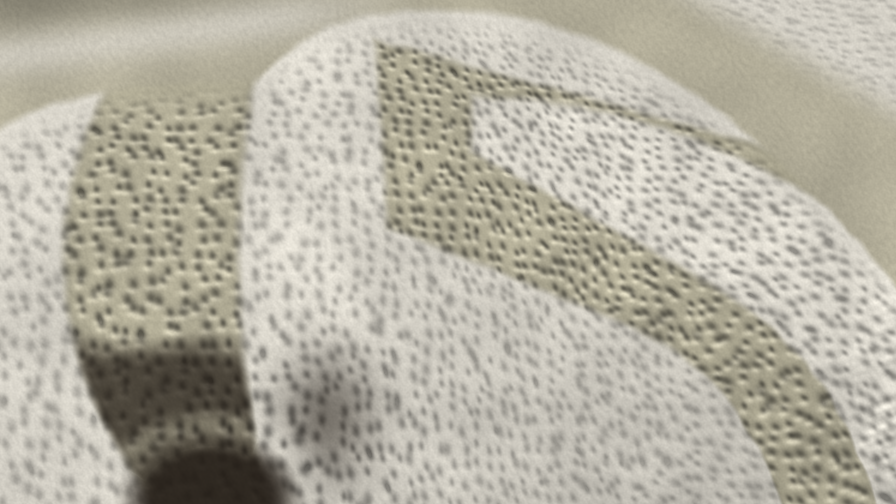
Reproduce this texture procedurally as a Shadertoy shader.

```glsl
// Pale, pitted folds of soft skin with two tan bands and a dark hollow.
// Curved boundaries are formulas in canvas heights; pits are jittered cells
// with a shaded bowl and lit lower lip, over gradient-noise grain.

#define PIT_DENSITY 29.0
#define PIT_JITTER 0.75
#define PIT_DEPTH 0.42
#define LIP_LIGHT 0.17
#define EDGE_SOFT 0.012
#define GRAIN 0.07
#define WHITE_SKIN vec3(0.835, 0.82, 0.78)
#define TAN_SKIN vec3(0.70, 0.68, 0.59)
#define BACK_SKIN vec3(0.69, 0.67, 0.59)
#define SHADOW vec3(0.15, 0.125, 0.10)

vec2 hash2(vec2 p) {
    vec3 q = fract(vec3(p.xyx) * vec3(0.1031, 0.1030, 0.0973));
    q += dot(q, q.yzx + 33.33);
    return fract((q.xx + q.yz) * q.zy);
}

float gradNoise(vec2 p) {
    vec2 i = floor(p), f = fract(p);
    vec2 w = f * f * f * (f * (f * 6.0 - 15.0) + 10.0);
    vec2 e = vec2(0.0, 1.0);
    float a = dot(hash2(i) * 2.0 - 1.0, f);
    float b = dot(hash2(i + e.yx) * 2.0 - 1.0, f - e.yx);
    float c = dot(hash2(i + e.xy) * 2.0 - 1.0, f - e.xy);
    float d = dot(hash2(i + e.yy) * 2.0 - 1.0, f - e.yy);
    return mix(mix(a, b, w.x), mix(c, d, w.x), w.y);
}

float inside(float d, float soft) { return smoothstep(-soft, soft, d); }

float blob(vec2 p, vec2 center, vec2 radius) {
    vec2 d = (p - center) / radius;
    return exp(-dot(d, d));
}

// Gentle slope that turns steeply downward at its far end
float fallingEdge(float x, float slope, float bend) {
    x = max(x, 0.0);
    return slope * x + bend * pow(x, 8.0);
}

// x: bowl darkness, y: lit lip below each bowl
vec2 pits(vec2 q, float tilt) {
    vec2 cell = floor(q), sum = vec2(0.0);
    vec2 axis = vec2(sin(tilt), -cos(tilt));
    for (int j = -1; j <= 1; j++)
    for (int i = -1; i <= 1; i++) {
        vec2 id = cell + vec2(i, j);
        vec2 h = hash2(id);
        vec2 d = q - id - 0.5 - PIT_JITTER * (h - 0.5);
        float size = mix(0.75, 1.25, fract(h.x * 7.0 + h.y * 5.0));
        vec2 e = vec2(dot(d, axis), dot(d, vec2(-axis.y, axis.x))) * vec2(0.85, 1.35) / size;
        vec2 lip = (d + vec2(0.08, 0.42)) * vec2(1.0, 1.6);
        sum += vec2(exp(-9.0 * dot(e, e)), exp(-8.0 * dot(lip, lip)));
    }
    return min(sum, vec2(1.2));
}

void mainImage(out vec4 fragColor, in vec2 fragCoord) {
    vec2 p = fragCoord / iResolution.y;
    float broad = gradNoise(p * 7.0);
    vec2 s = p + 0.007 * vec2(gradNoise(p * 24.0), gradNoise(p * 24.0 + 37.0));

    // Silhouettes of the left limb and the great arch
    float ax = s.x - 0.88;
    float arch = ax > 0.0 ? 0.981 - 0.68 * ax * ax : 0.981 - 0.46 * ax * ax - 4.4 * ax * ax * ax * ax;
    float limb = 0.745 + 0.1 * (1.0 - exp(-6.0 * s.x));
    float skyline = s.x < 0.56 ? max(arch, limb) : arch;
    float body = inside(skyline - s.y, EDGE_SOFT);

    // Left tan band
    float bow = (s.y - 0.49) * (s.y - 0.49);
    float leftD = min(s.x - 0.127 - 0.75 * bow, 0.474 + 0.25 * bow - s.x);
    float leftBand = inside(leftD, EDGE_SOFT * 1.2);

    // Right tan band bends around a pale inner ridge
    float lowerEdge = 0.549 - fallingEdge(s.x - 0.769, 0.4, 1.69);
    float upperEdge = 0.919 - 0.27 * (s.x - 0.745);
    float outerD = min(min(s.x - 0.769 + 0.065 * (s.y - 0.549), upperEdge - s.y), s.y - lowerEdge);
    float rx = s.x - 0.935;
    float ridgeTop = 0.808 - 0.43 * rx * rx;
    float ridgeLow = 0.70 - fallingEdge(rx, 0.55, 1.5);
    float ridgeD = min(min(rx, ridgeTop - s.y), s.y - ridgeLow);
    float rightD = min(outerD, -ridgeD);
    float rightBand = inside(rightD, EDGE_SOFT);
    float tanBand = max(leftBand, rightBand);

    // Skin colour and broad light
    vec3 skin = mix(WHITE_SKIN, TAN_SKIN, tanBand);
    skin *= 1.0 - 0.12 * tanBand * exp(-max(max(leftD, rightD), 0.0) / 0.018);
    float light = 1.0 + 0.1 * broad;
    light += 0.08 * blob(p, vec2(0.60, 0.50), vec2(0.13, 0.16));
    light += 0.07 * blob(p, vec2(0.62, 0.86), vec2(0.13, 0.12));
    light += 0.06 * blob(p, vec2(0.04, 0.66), vec2(0.12, 0.16));
    light += 0.05 * inside(ridgeD, 0.03) - 0.09 * smoothstep(0.5, 0.0, p.y) * smoothstep(0.5, 1.2, p.x);
    skin *= light;

    // Soft background with a pale streak and a pitted far corner
    float streak = blob(p, vec2(p.x, 0.885 + 0.14 * p.x), vec2(1.0, 0.045)) * smoothstep(0.9, 0.5, p.x);
    float corner = inside(p.y - 1.02 + 0.56 * (p.x - 1.343), 0.055) * smoothstep(1.2, 1.4, p.x);
    vec3 back = BACK_SKIN * (1.0 + 0.12 * broad);
    back *= 1.0 - 0.22 * blob(p, vec2(0.0, 1.0), vec2(0.5, 0.06));
    back = mix(back, WHITE_SKIN, max(0.75 * streak, corner));
    vec3 col = mix(back, skin, body);

    // Pits, foreshortened toward the top
    float side = smoothstep(0.6, 1.4, p.x);
    vec2 q = vec2(p.x, p.y + 0.3 * p.y * p.y * p.y) + 0.012 * broad;
    vec2 pit = pits(q * PIT_DENSITY * mix(1.0, 1.18, side), mix(0.2, 0.85, side));
    float lowFold = blob(p, vec2(0.60, 0.14), vec2(0.22, 0.18));
    float depth = mix(0.52 + 0.25 * inside(ridgeD, 0.04), 1.0, tanBand) + 0.55 * lowFold;
    depth *= mix(0.6 * corner, 1.0, body * smoothstep(0.0, 0.08, skyline - p.y));
    col *= 1.0 - PIT_DEPTH * depth * pit.x;
    col += LIP_LIGHT * depth * pit.y * vec3(1.0, 0.98, 0.92) * (0.4 + 0.6 * tanBand);

    // Hollow, its lit rim and neighbouring shade
    vec2 hd = (p - vec2(0.42, 0.01)) / vec2(0.19, 0.14);
    float hole = length(hd);
    float shade = 0.74 * leftBand * smoothstep(0.35, 0.27, p.y + 0.05 * broad);
    shade = max(shade, 0.5 * blob(p, vec2(0.65, 0.17), vec2(0.09, 0.12)));
    shade *= 1.0 - 0.5 * exp(-pow((hole - 1.05) / 0.18, 2.0));
    shade = max(shade, 0.94 * smoothstep(1.05, 0.6, hole));
    col = mix(col, SHADOW, shade);

    // Fine fibres and pale wrinkles at the right margin
    vec2 along = vec2(p.x * 0.8 + p.y * 0.6, p.y * 0.8 - p.x * 0.6);
    float fibre = gradNoise(along * vec2(130.0, 75.0)) + 0.6 * gradNoise(p * 210.0);
    float wrinkle = gradNoise(vec2(p.x * 12.0, (p.y - 0.35 * p.x) * 60.0));
    col *= 1.0 + GRAIN * fibre + 0.4 * wrinkle * blob(p, vec2(1.75, 0.18), vec2(0.07, 0.2));
    fragColor = vec4(clamp(col, 0.0, 1.0), 1.0);
}
```
